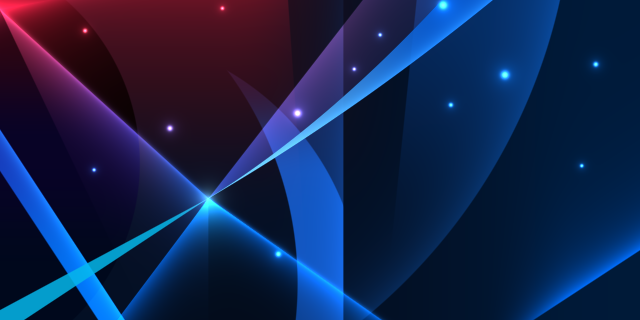
This background is drawn by a WebGL 2 fragment shader. Its source:

```glsl
#version 300 es
precision highp float;
// Crossing light beams over a dark red-to-navy backdrop.
// Rays fan out from one hub; half planes, circles and exponential
// falloffs make the glass panels, and a loop adds the glowing sparks.
uniform vec2 u_resolution;
out vec4 fragColor;

const vec2 HUB = vec2(0.651, 0.38);
const vec2 APEX = vec2(0, 0.97);

// Antialiased step: one where the distance is positive
float inside(float d) {
  float w = 0.9 / u_resolution.y;
  return smoothstep(-w, w, d);
}

// Signed distance to the line a-b, positive on its left
float side(vec2 p, vec2 a, vec2 b) {
  vec2 d = normalize(b - a);
  return d.x * (p.y - a.y) - d.y * (p.x - a.x);
}

// Light that starts at an edge and fades on its positive side
float edgeGlow(float d, float width) {
  return inside(d) * exp(-max(d, 0.0) / width);
}

float disc(vec2 p, vec2 c, float r) {
  return r - length(p - c);
}

vec3 backdrop(vec2 p) {
  vec3 col = mix(vec3(0.01, 0.06, 0.14), vec3(0, 0.1, 0.22), smoothstep(1.1, 1.9, p.x));
  float warm = smoothstep(1.3, 0.75, p.x) * smoothstep(0.3, 0.8, p.y);
  col = mix(col, vec3(0.1, 0.045, 0.09), warm);
  float red = 1.0 - 0.75 * inside(p.x - 0.97 + 0.07 * p.y);
  return col + vec3(0.3, 0.03, 0.05) * red * exp(4.5 * p.y - 4.5) * smoothstep(1.25, 0.7, p.x);
}

// Sparks: position and core radius, tinted by place
vec3 sparkLight(vec2 p) {
  vec3 sparks[13] = vec3[13](
    vec3(0.266, 0.904, 0.006), vec3(0.695, 0.974, 0.005), vec3(0.531, 0.599, 0.008),
    vec3(0.93, 0.646, 0.011), vec3(1.107, 0.784, 0.005), vec3(1.188, 0.891, 0.005),
    vec3(1.385, 0.984, 0.013), vec3(1.578, 0.766, 0.012), vec3(1.409, 0.672, 0.006),
    vec3(1.862, 0.799, 0.007), vec3(1.818, 0.482, 0.005), vec3(0.87, 0.206, 0.008),
    vec3(0.294, 0.469, 0.005));
  vec3 light = vec3(0);
  for (int i = 0; i < 13; i++) {
    vec2 c = sparks[i].xy;
    float d = length(p - c) / sparks[i].z;
    float lilac = smoothstep(1.35, 1.0, c.x) * smoothstep(0.4, 0.6, c.y);
    vec3 tint = mix(vec3(0.05, 0.5, 1), vec3(0.5, 0.4, 0.95), lilac);
    tint = mix(tint, vec3(0.95, 0.2, 0.35), step(0.87, c.y) * step(c.x, 0.8));
    light += tint * (exp(-d * d) + 0.5 * exp(-d * 0.6)) + 0.45 * exp(-d * d * 1.5);
  }
  return light;
}

void main() {
  vec2 p = gl_FragCoord.xy / u_resolution.y;
  vec3 col = backdrop(p);
  float t = p.x - HUB.x, right = inside(t), hubDist = length(p - HUB);

  // Dark disc at the left, red above the ray and indigo below
  float apexRay = side(p, HUB, APEX);
  vec3 red = vec3(0.62, 0.08, 0.16) * exp(4.5 * p.y - 4.5 - 2.5 * p.x);
  vec3 indigo = mix(vec3(0, 0.03, 0.11), vec3(0.03, 0.01, 0.15), smoothstep(0.15, 0.5, p.y));
  indigo = mix(indigo, vec3(0.17, 0.02, 0.07), smoothstep(0.55, 0.9, p.y));
  col = mix(col, mix(red, indigo, inside(apexRay)), inside(disc(p, vec2(-0.24, 0.49), 0.677)));

  // Fan below the apex ray, from pink to blue
  vec3 fan = mix(vec3(0.85, 0.25, 0.45), vec3(0.42, 0.28, 0.7), smoothstep(0.0, 0.4, p.x));
  fan = mix(fan, vec3(0.12, 0.38, 0.85), smoothstep(0.32, 0.65, p.x));
  fan *= (1.0 - right) * inside(side(p, APEX, vec2(0.21, 0.53)));
  col += fan * (0.65 * edgeGlow(apexRay, 0.075) + 0.5 * exp(-abs(apexRay) / 0.006));
  float topRay = abs(side(p, APEX, vec2(0.16, 1)));
  col += vec3(0.75, 0.12, 0.25) * exp(-topRay / 0.03 - 5.0 * p.x);

  // Blue beam in the lower left corner
  float beamTop = side(p, vec2(0.39, 0), vec2(0, 0.596));
  float beam = inside(beamTop) * inside(side(p, vec2(0, 0.466), vec2(0.307, 0)));
  vec3 beamColor = mix(vec3(0, 0.42, 0.85), vec3(0.06, 0.2, 0.55), smoothstep(0.05, 0.6, p.y));
  col += beam * (beamColor + vec3(0.05, 0.25, 0.3) * edgeGlow(beamTop, 0.02));

  // Curved edges of the main beam
  float lower = p.y - HUB.y - t * (t > 0.0 ? 0.582 + 0.129 * t : 0.66);
  float upper = HUB.y - p.y + t * (t > 0.0 ? 0.623 + 0.311 * t : 0.536);

  // Crescent and the strip that ends at a vertical edge
  float strip = inside(1.073 - p.x);
  float outer = inside(disc(p, vec2(0.292, 0.052), 0.839));
  float ring = inside(-disc(p, vec2(-0.185, 0.115), 1.115)) * strip;
  col += outer * ring * mix(vec3(0.05, 0.04, 0.1), vec3(0.03, 0.17, 0.37), smoothstep(0.75, 0.45, p.y));
  col += ring * inside(-lower) * right * vec3(0.025, 0.1, 0.23);
  col += edgeGlow(1.073 - p.x, 0.06) * vec3(0.03, 0.1, 0.2) * (1.0 - 0.6 * p.y);

  // Large arc and panel at the right
  float arc = disc(p, vec2(0, 1.39), 1.793);
  float panel = inside(side(p, vec2(1.302, 1), vec2(1.224, 0.245))) * inside(arc);
  col += panel * vec3(0.015, 0.09, 0.2) * smoothstep(0.15, 1.0, p.y);
  col += edgeGlow(arc, 0.09) * (1.0 - strip) * vec3(0.02, 0.1, 0.2);

  // Cone under the hub
  float coneLeft = side(p, HUB, vec2(0.365, 0));
  float coneRight = 0.82 * (HUB.y - 0.7 * t - p.y);
  float cone = inside(coneLeft) * inside(coneRight);
  float coneEdges = edgeGlow(coneLeft, 0.045) + edgeGlow(coneRight, 0.045);
  col *= 1.0 - 0.25 * cone;
  col += cone * (vec3(0, 0.29, 0.66) * coneEdges + vec3(0.1, 0.4, 0.3) * exp(-hubDist / 0.06));
  col += vec3(0.05, 0.4, 0.8) * exp(-abs(coneRight) / 0.005 - 1.5 * t) * right;

  // Violet wedge above the main beam
  float wedge = side(p, vec2(1.133, 1), HUB);
  vec3 violet = mix(vec3(0.14, 0.2, 0.52), vec3(0.3, 0.17, 0.36), smoothstep(0.4, 1.0, p.y));
  violet *= inside(wedge) * inside(-upper) * right * mix(0.6, 1.0, strip);
  col += violet * (0.3 + 0.8 * edgeGlow(wedge, 0.1));

  // Main beam: cyan at the left, blue at the upper right
  float ray = inside(lower) * inside(upper);
  vec3 rayColor = mix(vec3(0.4, 0.75, 1), vec3(0.03, 0.36, 0.85), smoothstep(0.15, 0.75, t));
  rayColor = mix(vec3(0.02, 0.72, 0.92), rayColor, smoothstep(-0.15, 0.1, t));
  col = mix(col, rayColor, 0.85 * ray);
  col += ray * right * vec3(0.1, 0.22, 0.25) * edgeGlow(lower, 0.03);
  col += vec3(0.35, 0.6, 0.7) * exp(-hubDist / 0.022);

  // Bright rim in the lower right corner
  float rim = side(p, vec2(1.667, 0), vec2(2, 0.218));
  float rimLight = 0.75 * edgeGlow(rim, 0.035) + 0.3 * edgeGlow(rim, 0.16);
  col += vec3(0, 0.32, 0.75) * rimLight * smoothstep(1.5, 1.8, p.x);

  fragColor = vec4(col + sparkLight(p), 1);
}
```
